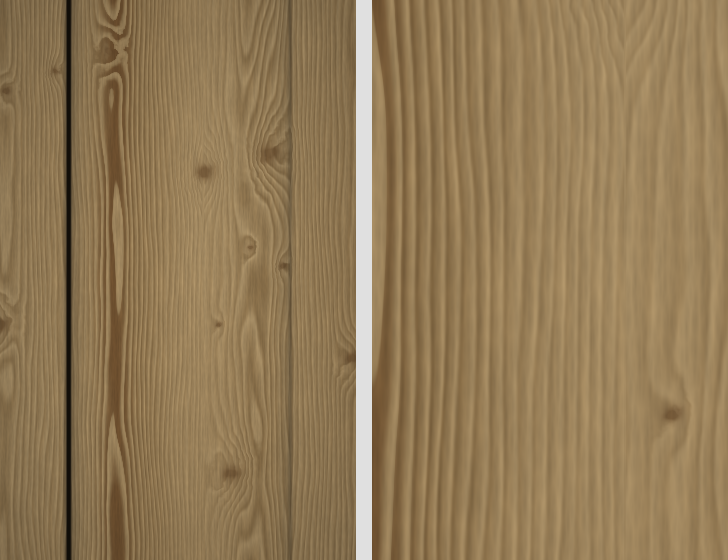
Left, the full canvas; right, a detail of the centre.
Write a Shadertoy shader that draws this texture.

```glsl
// Old pine boards: four upright planks, one deep dark gap and one fine joint.
// Growth rings are level lines of a distance field around each board's heart,
// bent by layered sines and raised by knots; cellular noise adds the fibres.

const float TAU = 6.2831853;
const float GAP_X = 0.193, BLEND_X = 0.57, JOINT_X = 0.815;
const vec3 PALE = vec3(0.64, 0.55, 0.40);
const vec3 TAN = vec3(0.58, 0.48, 0.33);
const vec3 UMBER = vec3(0.43, 0.335, 0.205);
const vec3 HEART = vec3(0.40, 0.285, 0.165);
const vec3 SHADOW = vec3(0.07, 0.055, 0.035);

// Knots: x and y as shares of the canvas, radius in canvas widths
const vec3 KNOTS[11] = vec3[](
    vec3(0.307, 0.909, 0.026), vec3(0.576, 0.693, 0.030),
    vec3(0.757, 0.727, 0.034), vec3(0.650, 0.155, 0.032),
    vec3(0.615, 0.420, 0.011), vec3(0.795, 0.525, 0.014),
    vec3(0.155, 0.873, 0.015), vec3(0.018, 0.838, 0.018),
    vec3(0.000, 0.420, 0.030), vec3(0.703, 0.558, 0.012),
    vec3(0.990, 0.360, 0.026));

vec2 hash2(vec2 p) {
    vec3 q = fract(p.xyx * vec3(0.1031, 0.1030, 0.0973));
    q += dot(q, q.yzx + 33.33);
    return fract((q.xx + q.yz) * q.zy);
}

// Distance to the nearest scattered cell point
float cellular(vec2 p) {
    vec2 cell = floor(p), f = p - cell;
    float nearest = 2.0;
    for (int j = -1; j <= 1; j++)
        for (int i = -1; i <= 1; i++) {
            vec2 o = vec2(i, j);
            vec2 r = o + hash2(cell + o) - f;
            nearest = min(nearest, dot(r, r));
        }
    return sqrt(nearest);
}

// Layered, turned sines, roughly -1 to 1
float waves(vec2 p) {
    float sum = 0.0, amp = 0.5;
    for (int i = 0; i < 5; i++) {
        sum += amp * sin(p.x + 1.4 * sin(p.y));
        p = mat2(0.8, 0.6, -0.6, 0.8) * p * 1.7 + 1.3;
        amp *= 0.58;
    }
    return sum;
}

float bell(float x, float width) {
    return exp(-x * x / (width * width));
}

// Ring count around a wandering heart line; soft rounds its crest into loops
float rings(vec2 p, float heartX, float soft, float freq, float wander) {
    float x = p.x - heartX - 0.012 * waves(vec2(p.y * 2.2, heartX * 9.0));
    float bend = waves(vec2(x * 12.0, p.y * 2.6) + heartX * 17.0);
    return freq * sqrt(x * x + soft * soft) + wander * bend;
}

// x: rings raised around the knots, y: dark cores
vec2 knotField(vec2 p, float height) {
    vec2 sum = vec2(0.0);
    for (int i = 0; i < KNOTS.length(); i++) {
        vec3 k = KNOTS[i];
        vec2 q = (p - k.xy * vec2(1.0, height)) / k.z;
        q += 0.2 * waves(q * 2.0 + float(i));
        sum.x += 110.0 * k.z * exp(-dot(q, q * vec2(0.40, 0.14)));
        sum.y += exp(-dot(q, q) * 2.6) + 0.35 * exp(-dot(q, q) * 0.8);
    }
    return sum;
}

void mainImage(out vec4 fragColor, in vec2 fragCoord) {
    vec2 p = fragCoord / iResolution.x;
    float height = iResolution.y / iResolution.x;
    float px = 1.0 / iResolution.x;
    vec2 knot = knotField(p, height);

    // Each board has its own heart, ring spacing and contrast
    float heart = bell(p.x - 0.325 - 0.012 * waves(vec2(p.y * 4.0, 2.0)), 0.038);
    float phase, contrast;
    if (p.x < GAP_X) {
        phase = rings(p, 0.01, 0.045, 75.0, 1.5);
        contrast = 0.50;
    } else if (p.x < BLEND_X) {
        phase = rings(p, 0.325, 0.035, 82.0, 1.3);
        contrast = 0.25 + 0.55 * bell(p.x - 0.36, 0.12);
    } else if (p.x < JOINT_X) {
        phase = rings(p, 0.71, 0.060, 62.0, 2.2);
        contrast = 0.25 + 0.40 * bell(p.x - 0.74, 0.09);
    } else {
        phase = rings(p, 1.02, 0.040, 68.0, 1.5);
        contrast = 0.50;
    }
    phase += knot.x;

    // Skewed ring profile, faded where rings get finer than the pixels
    float angle = TAU * phase;
    float late = 0.5 + 0.5 * sin(angle + 0.7 * sin(angle));
    float visible = 1.0 - smoothstep(0.35, 0.9, fwidth(phase));
    late = mix(0.45, late, visible);

    // Wood tone, rings and the brown broken heart
    float broad = 0.5 + 0.5 * waves(p * vec2(9.0, 1.5));
    vec3 color = mix(TAN, PALE, 0.25 + 0.5 * broad);
    color = mix(color, UMBER, late * contrast);
    color = mix(color, HEART, heart * smoothstep(0.35, 0.65, late) * 0.9);
    color = mix(color, HEART * 0.9, min(knot.y, 1.0) * 0.65);

    // Long fibres and short pores
    float fibre = cellular(p * vec2(150.0, 9.0));
    float pore = cellular(p * vec2(230.0, 45.0) + 7.0);
    color *= 0.93 + 0.11 * fibre + 0.06 * pore;

    // Joint and gap, with the shade they cast
    float joint = p.x - JOINT_X;
    color *= 1.0 - 0.22 * bell(joint, 0.003 + px) - 0.08 * bell(joint + 0.012, 0.02);
    float gap = p.x - GAP_X;
    color *= 1.0 - 0.38 * exp(-max(gap, 0.0) / 0.018) * step(0.0, gap);
    color *= 1.0 - 0.22 * bell(gap + 0.010, 0.006);
    color = mix(SHADOW, color, smoothstep(0.003, 0.006 + 1.5 * px, abs(gap)));

    // Soft light, strongest in the middle
    vec2 c = vec2(p.x - 0.52, p.y / height - 0.5);
    color *= 1.06 - 0.45 * dot(c, c);
    fragColor = vec4(color, 1.0);
}
```
